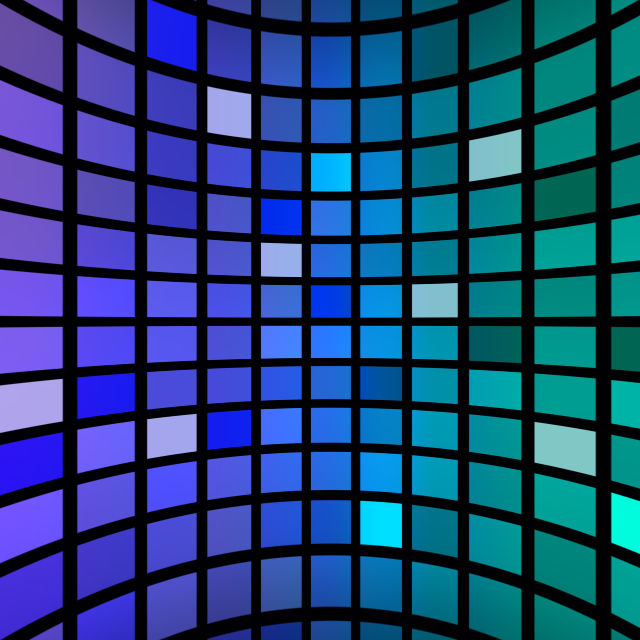
Write a three.js fragment shader that draws this background.

```glsl
// A curved wall of glowing tiles, running from violet through blue to teal.
varying vec2 vUv;

const vec2 WALL_CENTER = vec2(0.517, 0.4974);
const vec2 GUTTER = vec2(0.094, 0.1);
const vec3 GAP_COLOR = vec3(0.002, 0.004, 0.012);
const vec3 VIOLET = vec3(0.43, 0.31, 0.88);
const vec3 INDIGO = vec3(0.30, 0.31, 0.89);
const vec3 BLUE = vec3(0.16, 0.42, 0.88);
const vec3 AZURE = vec3(0.02, 0.53, 0.82);
const vec3 CYAN = vec3(0.0, 0.53, 0.62);
const vec3 TEAL = vec3(0.0, 0.60, 0.56);

float hash(vec2 p) {
  vec3 q = fract(p.xyx * 0.1031);
  q += dot(q, q.yzx + 33.33);
  return fract((q.x + q.y) * q.z);
}

// Solves a*t + b*t^2 + c*t^3 + d*t^5 = target by Newton steps.
float unbend(float target, float a, float b, float c, float d) {
  float t = target / a;
  for (int i = 0; i < 6; i++) {
    float t2 = t * t;
    float value = t * (a + b * t + c * t2 + d * t2 * t2);
    float slope = a + 2.0 * b * t + 3.0 * c * t2 + 5.0 * d * t2 * t2;
    t -= (value - target) / slope;
  }
  return t;
}

// Wall coordinates: columns are one unit wide, rows one unit high.
vec2 wallCoords(vec2 uv) {
  vec2 p = uv - WALL_CENTER;
  float nearness = 1.0 + 1.63 * p.x * p.x;
  float across = unbend(p.x, 0.0768, 0.000456, 0.00078, 0.0);
  float up = unbend(p.y / nearness, 0.0628, 0.0, 0.00026, 0.000003);
  return vec2(across + 0.5, up);
}

// Selects the value that belongs to a column from -5 to 5.
float perColumn(float column, vec4 left, vec4 middle, vec3 right) {
  vec4 c = vec4(column);
  return dot(left, vec4(equal(c, vec4(-5.0, -4.0, -3.0, -2.0))))
       + dot(middle, vec4(equal(c, vec4(-1.0, 0.0, 1.0, 2.0))))
       + dot(right, vec3(equal(c.xyz, vec3(3.0, 4.0, 5.0))));
}

float sameRow(float a, float b) {
  return 1.0 - step(0.5, abs(a - b));
}

vec3 wallColor(vec2 uv) {
  vec3 color = mix(VIOLET, INDIGO, smoothstep(0.0, 0.3, uv.x));
  color = mix(color, BLUE, smoothstep(0.32, 0.52, uv.x));
  color = mix(color, AZURE, smoothstep(0.50, 0.60, uv.x));
  color = mix(color, CYAN, smoothstep(0.60, 0.69, uv.x));
  color = mix(color, TEAL, smoothstep(0.70, 0.86, uv.x));
  // Violet side warms towards the top.
  float leftSide = 1.0 - smoothstep(0.0, 0.35, uv.x);
  return color + vec3(0.18, 0.14, -0.1) * (uv.y - 0.5) * leftSide;
}

vec3 tileColor(vec2 uv, vec2 tile, float height) {
  vec3 base = wallColor(uv);
  float coolSide = smoothstep(0.5, 0.62, uv.x);

  // Soft light below the middle, shade at both ends.
  float rise = (height + 1.5) / 3.5;
  float light = 0.87 + 0.2 * exp(-rise * rise);
  light *= 1.0 - 0.35 * smoothstep(4.5, 7.0, abs(height));

  // Small variation from tile to tile.
  float tone = hash(tile + 40.0);
  float tint = hash(tile + 71.0) - 0.5;
  vec3 color = base * light * (0.88 + 0.24 * tone);
  color.rg += 0.12 * tint * (1.0 - coolSide);

  // One deep tile in each column.
  float deepRow = perColumn(tile.x, vec4(-3.0, -2.0, 5.0, -3.0),
                            vec4(2.0, 0.0, -2.0, 5.0), vec3(-1.0, 2.0, -1.0));
  vec3 loss = vec3(0.22, 0.2, mix(-0.05, 0.23, coolSide));
  color = mix(color, max(base - loss, 0.0), sameRow(tile.y, deepRow));

  // One lit tile in most columns, either pale or vivid.
  float litRow = perColumn(tile.x, vec4(-2.0, 9.0, -3.0, 4.0),
                           vec4(1.0, 3.0, -5.0, 0.0), vec3(3.0, -3.0, -4.0));
  float paleness = perColumn(tile.x, vec4(1.0), vec4(1.0, 0.0, 0.0, 1.0),
                             vec3(1.0, 1.0, 0.0));
  vec3 pale = mix(base, vec3(0.92, 0.93, 0.95), 0.55);
  vec3 vivid = base * vec3(0.0, 1.65, 1.55);
  color = mix(color, mix(vivid, pale, paleness), sameRow(tile.y, litRow));
  return clamp(color, 0.0, 1.0);
}

void main() {
  vec2 wall = wallCoords(vUv);
  vec2 tile = floor(wall);

  // Tile mask from the distance to the nearest grid lines.
  vec2 toLine = 0.5 - abs(fract(wall) - 0.5);
  vec2 inside = smoothstep(GUTTER - 0.014, GUTTER + 0.014, toLine);

  vec3 color = tileColor(vUv, tile, wall.y);
  gl_FragColor = vec4(mix(GAP_COLOR, color, inside.x * inside.y), 1.0);
}
```
